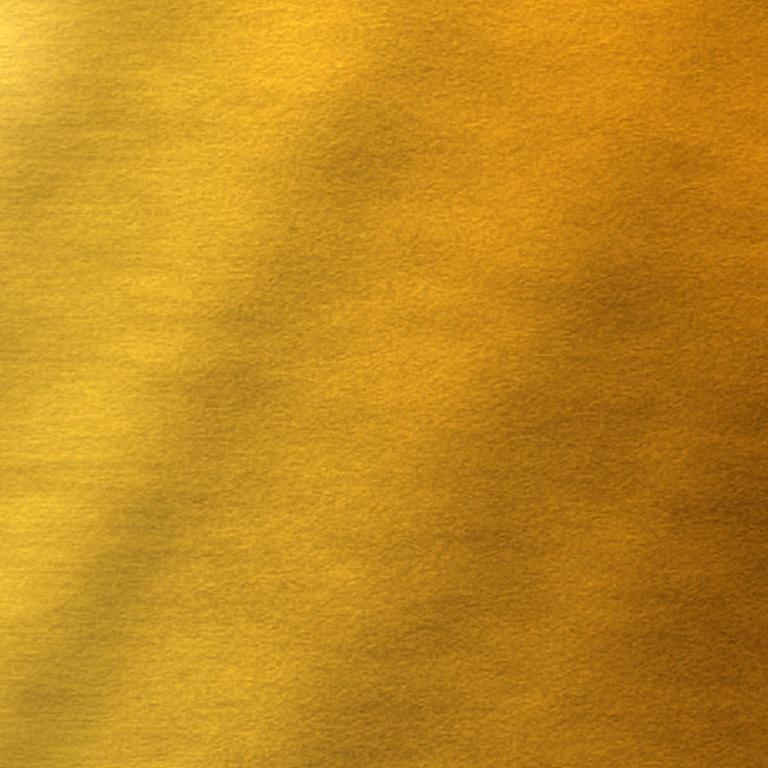
Give the GLSL for this texture, as a Shadertoy shader.

```glsl
// Brushed gold leaf: soft diagonal sheen bands over a warm falloff,
// then streaky patches, crisp wrinkled grain and fine brushing.
// All lengths are fractions of the canvas.

float hash(vec2 p) {
    vec3 q = fract(vec3(p.xyx) * 0.1031);
    q += dot(q, q.yzx + 33.33);
    return fract((q.x + q.y) * q.z);
}

// Value noise in -1..1
float noise(vec2 p) {
    vec2 cell = floor(p);
    vec2 f = fract(p);
    f = f * f * (3.0 - 2.0 * f);
    float low = mix(hash(cell), hash(cell + vec2(1.0, 0.0)), f.x);
    float high = mix(hash(cell + vec2(0.0, 1.0)), hash(cell + vec2(1.0)), f.x);
    return 2.0 * mix(low, high, f.y) - 1.0;
}

// Octaves are turned slightly so that no grid shows
float fbm(vec2 p, int octaves) {
    mat2 turn = mat2(0.98, 0.2, -0.2, 0.98);
    float sum = 0.0;
    float weight = 0.5;
    for (int i = 0; i < octaves; i++) {
        sum += weight * noise(p);
        p = turn * p * 2.03 + vec2(17.3, 41.7);
        weight *= 0.6;
    }
    return sum;
}

// Bell-shaped pulse across a sheen band
float band(float s, float center, float width) {
    float d = (s - center) / width;
    return exp(-d * d);
}

float glow(vec2 uv, vec2 center, vec2 size) {
    vec2 d = (uv - center) / size;
    return exp(-dot(d, d));
}

// Large-scale brightness: falloff to the lower right plus diagonal bands
float sheen(vec2 uv) {
    float s = uv.x - 0.54 * uv.y + 0.018 * fbm(uv * vec2(5.0, 7.0) + 5.0, 3);
    float spread = mix(0.75, 1.25, uv.y);
    float light = 0.90 - 0.165 * uv.x - 0.105 * (1.0 - uv.y);
    light += 0.06 * band(s, -0.56, 0.10);
    light -= 0.07 * band(s, -0.36, 0.08);
    light += mix(0.04, 0.09, uv.y) * band(s, -0.115, 0.085 * spread);
    light -= mix(0.095, 0.05, uv.y) * band(s, 0.025, 0.075 * spread);
    light += 0.06 * band(s, 0.24, 0.13);
    light -= 0.065 * band(s, 0.47, 0.10);
    light += 0.03 * band(s, 0.66, 0.05);
    light += 0.11 * glow(uv, vec2(0.98, 0.84), vec2(0.16, 0.15));
    light += 0.04 * glow(uv, vec2(0.50, 0.99), vec2(0.26, 0.12));
    light -= 0.14 * glow(uv, vec2(1.0, 0.32), vec2(0.22, 0.33));
    return light;
}

// Height of the small wrinkles, gently bent
float wrinkleHeight(vec2 uv) {
    vec2 bend = vec2(noise(uv * 45.0), noise(uv * 38.0 + 7.0));
    vec2 p = uv + vec2(0.002, 0.004) * bend;
    return fbm(p * vec2(44.0, 85.0), 2) + 0.9 * noise(p * vec2(150.0, 250.0));
}

// Relief lit from the upper left
float relief(vec2 uv) {
    vec2 toLight = vec2(-0.0011, 0.0021);
    return wrinkleHeight(uv) - wrinkleHeight(uv + toLight);
}

float surface(vec2 uv) {
    float patches = fbm(uv * vec2(9.0, 24.0) + 9.0, 5);
    float grain = noise(uv * vec2(230.0, 340.0) + 3.0)
                + 0.9 * noise(mat2(0.8, 0.6, -0.6, 0.8) * uv * 370.0 + 11.0);
    float brushing = noise(uv * vec2(11.0, 310.0)) + 0.7 * noise(uv * vec2(34.0, 420.0));
    float brushed = mix(1.0, 0.25, smoothstep(0.1, 0.5, uv.x));
    float wrinkled = mix(0.7, 1.0, smoothstep(0.05, 0.4, uv.x));
    return 0.062 * patches + 0.040 * wrinkled * grain
         + 0.024 * brushed * brushing + 0.060 * wrinkled * relief(uv);
}

// Yellow gold at the left turns to amber at the right
vec3 goldColor(float light, float warmth) {
    vec3 yellowGold = vec3(1.0, 0.78, 0.215);
    vec3 amberGold = vec3(1.0, 0.625, 0.06);
    vec3 tint = mix(yellowGold, amberGold, warmth);
    tint.g += 0.12 * (light - 0.76);
    return light * tint;
}

void mainImage(out vec4 fragColor, in vec2 fragCoord) {
    vec2 uv = fragCoord / iResolution.xy;
    float light = sheen(uv) + surface(uv);
    float warmth = smoothstep(-0.06, 1.10, uv.x + 0.12 * (uv.y - 0.5));
    vec3 color = goldColor(light, warmth);

    // Pale highlight in the upper left corner
    float highlight = glow(uv, vec2(0.0, 0.96), vec2(0.08, 0.13));
    color += highlight * vec3(0.03, 0.05, 0.11);

    fragColor = vec4(clamp(color, 0.0, 1.0), 1.0);
}
```
